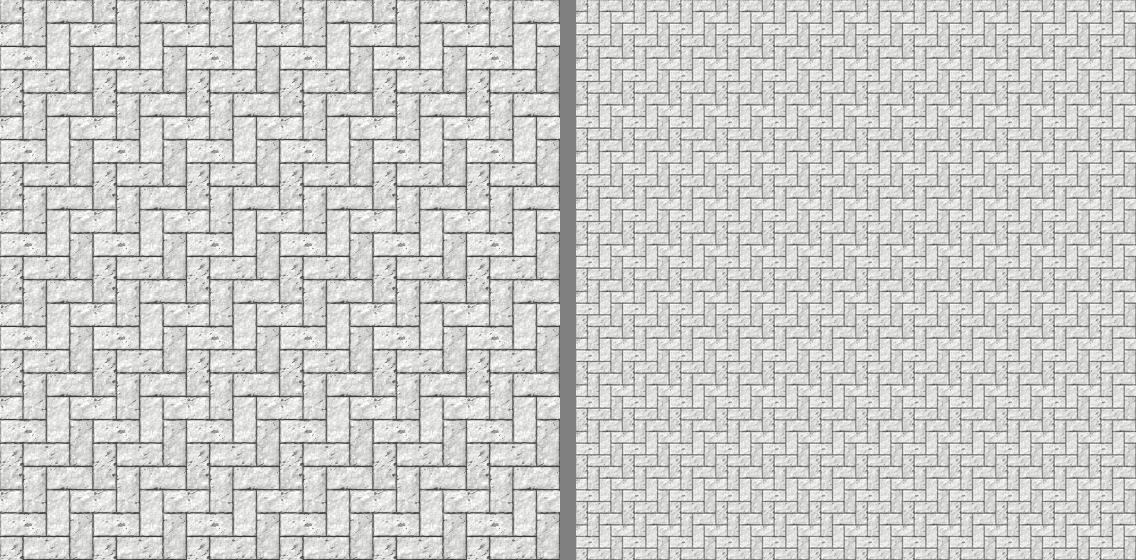
Left: one tile. Right: repeated 2 by 2.
Write a WebGL 1 fragment shader that draws this texture.

```glsl
precision highp float;

uniform vec2 u_resolution;

const float CELLS = 24.0;          // brick widths across the canvas
const float PERIOD = 4.0;          // brick widths per repeat
const vec3 STONE = vec3(0.875, 0.875, 0.868);
const vec3 JOINT = vec3(0.225, 0.232, 0.215);
const float BED_DEPTH = 0.92;      // darkness of horizontal joints
const float SIDE_DEPTH = 0.70;     // darkness of vertical joints
const float SHADED_WIDTH = 0.042;  // joint on the lower and right edges
const float LIT_WIDTH = 0.014;     // joint on the upper and left edges
const float JOINT_BLUR = 0.028;
const float EDGE_WEAR = 0.035;
const float RELIEF = 0.42;
const float GRAIN = 0.10;
const float MOTTLE = 0.09;
const float PIT_DEPTH = 0.36;

float hash(vec2 p) {
  vec3 q = fract(p.xyx * vec3(0.1031, 0.1030, 0.0973));
  q += dot(q, q.yzx + 33.33);
  return fract((q.x + q.y) * q.z);
}

float noise(vec2 p) {
  vec2 i = floor(p);
  vec2 f = fract(p);
  f = f * f * (3.0 - 2.0 * f);
  float low = mix(hash(i), hash(i + vec2(1.0, 0.0)), f.x);
  float high = mix(hash(i + vec2(0.0, 1.0)), hash(i + 1.0), f.x);
  return mix(low, high, f.y);
}

float roughness(vec2 p) {
  float sum = 0.0;
  float amplitude = 0.5;
  float frequency = 3.5;
  for (int i = 0; i < 4; i++) {
    sum += amplitude * noise(p * frequency);
    frequency *= 1.9;
    amplitude *= 0.6;
  }
  return sum;
}

float cover(float edgeDistance, float width, float blur) {
  return 1.0 - smoothstep(width - blur, width + blur, edgeDistance);
}

// Brightness offset of the weathered face
float stoneTone(vec2 p) {
  float relief = roughness(p) - roughness(p + vec2(0.045, -0.055));
  float tone = RELIEF * relief;
  tone += GRAIN * (noise(p * 17.0) - 0.5);
  tone += MOTTLE * (noise(p * 2.7 + 5.0) - 0.5);

  // Slanted pits, gathered in patches
  vec2 slanted = vec2(p.x + p.y * 0.6, p.y - p.x * 0.6);
  float patches = smoothstep(0.42, 0.72, noise(p * 2.3 + 31.0));
  float pits = smoothstep(0.70, 0.92, noise(slanted * vec2(6.0, 14.0)));
  tone -= PIT_DEPTH * pits * patches;

  // Pale flecks
  tone += 0.08 * smoothstep(0.72, 0.92, noise(p * 10.0 + 73.0));
  return tone;
}

void main() {
  vec2 p = gl_FragCoord.xy / u_resolution * CELLS;
  float pixel = CELLS / min(u_resolution.x, u_resolution.y);

  // Herringbone: each row shifts by one cell, two flat halves then two upright
  vec2 cell = floor(p);
  float part = mod(cell.x + cell.y + 3.0, PERIOD);
  float upright = step(1.5, part);
  vec2 origin = cell;
  if (part > 2.5) origin.y -= 1.0;
  else if (part > 0.5 && part < 1.5) origin.x -= 1.0;
  vec2 size = mix(vec2(2.0, 1.0), vec2(1.0, 2.0), upright);
  vec2 local = p - origin;
  vec2 brick = mod(origin, PERIOD);
  vec2 grainPoint = local + brick * 7.0;

  // Face
  float tone = stoneTone(grainPoint);
  tone += 0.03 * (hash(brick + 11.0) - 0.5) - 0.012 * upright;

  // Worn edges: x is the vertical side, y the horizontal bed
  float wear = EDGE_WEAR * (noise(grainPoint * 9.0 + 17.0) - 0.5);
  vec2 shadedEdge = vec2(size.x - local.x, local.y);
  vec2 litEdge = vec2(local.x, size.y - local.y);
  vec2 shade = exp(-shadedEdge / 0.065);
  vec2 glow = exp(-litEdge / 0.045);
  tone -= 0.23 * max(shade.x, shade.y) + 0.15 * max(glow.x, glow.y);
  vec2 rim = smoothstep(0.05, 0.09, litEdge) * (1.0 - smoothstep(0.09, 0.16, litEdge));
  tone += 0.035 * max(rim.x, rim.y);

  // Joints
  float blur = max(JOINT_BLUR, 0.6 * pixel);
  float side = max(cover(shadedEdge.x + wear, SHADED_WIDTH, blur),
                   cover(litEdge.x + wear, LIT_WIDTH, blur));
  float bed = max(cover(shadedEdge.y + wear, SHADED_WIDTH, blur),
                  cover(litEdge.y + wear, LIT_WIDTH, blur));
  float joint = max(side * SIDE_DEPTH, bed * BED_DEPTH);
  joint *= 0.85 + 0.3 * noise(grainPoint * 5.0 + 41.0);

  vec3 color = mix(STONE + tone, JOINT, clamp(joint, 0.0, 1.0));
  gl_FragColor = vec4(clamp(color, 0.0, 1.0), 1.0);
}
```
